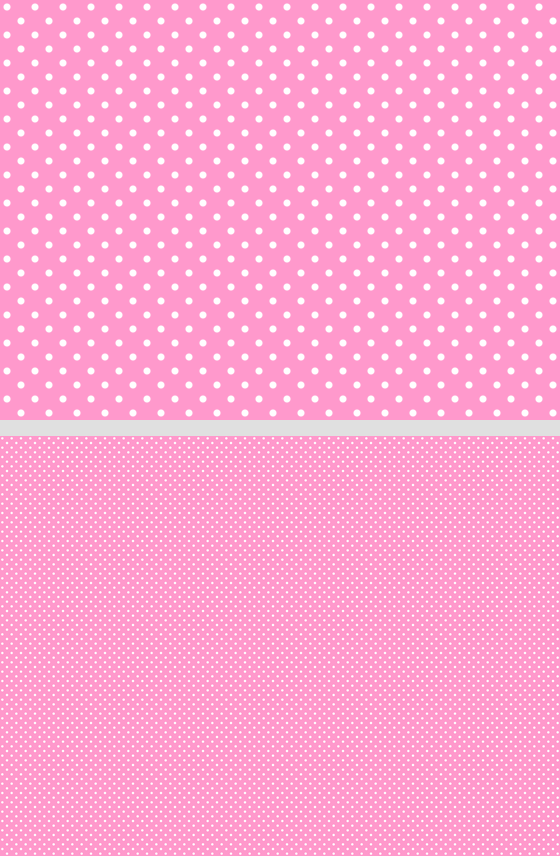
Top, the tile; bottom, the same tile 3 across and 3 down.
Give the GLSL for this pattern, as a Shadertoy shader.

```glsl
const vec3 PINK = vec3(1.0, 0.6, 0.8);
const vec3 WHITE = vec3(1.0);
const vec2 REPEATS = vec2(20.0, 15.0);
const float DOT_RADIUS = 0.125; // in repeat widths

float circleDistance(vec2 p, vec2 center, float radius) {
    return length(p - center) - radius;
}

// Two dots per repeat, on a diagonal, give staggered rows
float staggeredDots(vec2 p, float radius) {
    vec2 cell = fract(p);
    float upper = circleDistance(cell, vec2(0.25, 0.75), radius);
    float lower = circleDistance(cell, vec2(0.75, 0.25), radius);
    return min(upper, lower);
}

// Coverage of a shape whose edge is smoothed over the given width
float coverage(float dist, float edgeWidth) {
    return 1.0 - smoothstep(-0.5 * edgeWidth, 0.5 * edgeWidth, dist);
}

void mainImage(out vec4 fragColor, in vec2 fragCoord) {
    vec2 p = fragCoord / iResolution.xy * REPEATS;
    float pixel = REPEATS.y / iResolution.y;

    float dots = coverage(staggeredDots(p, DOT_RADIUS), 1.5 * pixel);
    fragColor = vec4(mix(PINK, WHITE, dots), 1.0);
}
```
